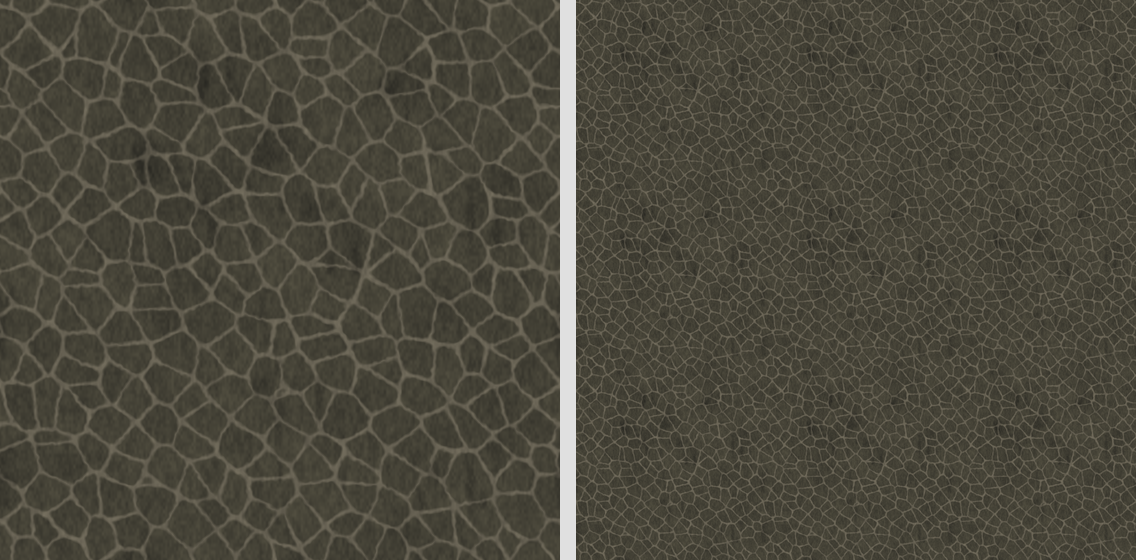
Left: one tile. Right: repeated 3 by 3.
This texture is drawn by a WebGL 1 fragment shader. Its source:

```glsl
precision highp float;
uniform vec2 u_resolution;

const float CELLS = 12.0;            // diagonal grid, 2 * CELLS * CELLS stones
const float JITTER = 0.80;
const float SIZE_SPREAD = 0.24;      // how far stone sizes differ
const float STRETCH = 1.22;          // stone length along the falling diagonal
const float CORNER_SHARPNESS = 22.0;
const float JOINT_CORE = -0.004;     // joint profile, in stone widths
const float JOINT_EDGE = 0.094;
const float JOINT_VARIATION = 0.045;
const float WOBBLE = 0.07;
const float GRAIN_STRENGTH = 2.5;
const vec3 DARK_STONE = vec3(0.247, 0.238, 0.197);
const vec3 MID_STONE = vec3(0.284, 0.273, 0.224);
const vec3 JOINT_COLOR = vec3(0.402, 0.381, 0.325);

float hash(vec2 p) {
  vec3 q = fract(vec3(p.xyx) * 0.1031);
  q += dot(q, q.yzx + 33.33);
  return fract((q.x + q.y) * q.z);
}

// Value noise with a whole number of lattice cells per canvas
float noise(vec2 uv, vec2 period, float seed) {
  vec2 p = uv * period;
  vec2 i = floor(p);
  vec2 f = fract(p);
  f = f * f * (3.0 - 2.0 * f);
  vec2 a = mod(i, period) + seed;
  vec2 b = mod(i + 1.0, period) + seed;
  return mix(mix(hash(a), hash(vec2(b.x, a.y)), f.x),
             mix(hash(vec2(a.x, b.y)), hash(b), f.x), f.y);
}

// The canvas repeats by (CELLS, CELLS) and (CELLS, -CELLS) on the diagonal grid
vec2 wrapCell(vec2 cell) {
  vec2 c = cell - CELLS * floor((cell.x + 0.5) / CELLS);
  return vec2(c.x, mod(c.y + 0.5, 2.0 * CELLS) - 0.5);
}

vec2 squash(vec2 v) {
  return vec2(v.x, v.y / STRETCH);
}

// Stone centre (xy) and size weight (z) of a grid cell
vec3 stoneSeed(vec2 cell) {
  vec2 id = floor(wrapCell(cell) + 0.5);
  vec2 offset = vec2(hash(id + 3.7), hash(id + 51.3));
  return vec3(cell + 0.5 + JITTER * (offset - 0.5),
              SIZE_SPREAD * hash(id + 97.1));
}

// x: rounded distance to the stone border, y: random value of the stone
vec2 stones(vec2 p) {
  vec2 base = floor(p);
  vec2 ownCell = base;
  vec2 own = vec2(0.0);
  float best = 1e3;
  for (int y = -2; y <= 2; y++) {
    for (int x = -2; x <= 2; x++) {
      vec2 cell = base + vec2(float(x), float(y));
      vec3 s = stoneSeed(cell);
      vec2 q = squash(s.xy - p);
      float power = dot(q, q) - s.z;
      if (power < best) {
        best = power;
        own = q;
        ownCell = cell;
      }
    }
  }
  // Smooth minimum over all borders rounds the corners
  float sum = 1e-9;
  for (int y = -2; y <= 2; y++) {
    for (int x = -2; x <= 2; x++) {
      vec3 s = stoneSeed(base + vec2(float(x), float(y)));
      vec2 q = squash(s.xy - p);
      vec2 gap = q - own;
      if (dot(gap, gap) > 1e-5) {
        float d = 0.5 * (dot(q, q) - s.z - best) / length(squash(gap));
        sum += exp(-CORNER_SHARPNESS * d);
      }
    }
  }
  return vec2(-log(sum) / CORNER_SHARPNESS, hash(floor(wrapCell(ownCell) + 0.5) + 17.9));
}

void main() {
  vec2 uv = gl_FragCoord.xy / u_resolution;

  // Slightly uneven stone outlines
  vec2 wobble = vec2(noise(uv, vec2(40.0), 11.0), noise(uv, vec2(40.0), 71.0)) - 0.5;
  vec2 chips = vec2(noise(uv, vec2(130.0), 23.0), noise(uv, vec2(130.0), 83.0)) - 0.5;
  vec2 diagonal = vec2(uv.x + uv.y, uv.x - uv.y) * CELLS;
  vec2 stone = stones(diagonal + WOBBLE * (wobble + 0.8 * chips));

  // Mottling, upright grain and dark stains
  float mottle = 0.6 * noise(uv, vec2(9.0), 5.0) + 0.4 * noise(uv, vec2(34.0, 24.0), 37.0);
  float grain = 0.5 * noise(uv, vec2(150.0, 60.0), 41.0)
              + 0.5 * noise(uv, vec2(256.0, 150.0), 7.0) - 0.5;
  float stain = smoothstep(0.62, 0.95, 0.5 * noise(uv, vec2(8.0, 7.0), 61.0)
                                     + 0.5 * noise(uv, vec2(44.0, 19.0), 29.0));
  float tone = 0.54 + 1.2 * (mottle - 0.5) + GRAIN_STRENGTH * grain
             + 0.5 * (stone.y - 0.5) - 1.7 * stain;
  vec3 color = mix(DARK_STONE, MID_STONE, tone);

  // Pale joints of changing width and brightness
  float wear = 0.6 * noise(uv, vec2(26.0), 47.0) + 0.4 * noise(uv, vec2(90.0), 59.0) - 0.5;
  float joint = 1.0 - smoothstep(JOINT_CORE, JOINT_EDGE, stone.x + JOINT_VARIATION * wear);
  vec3 mortar = JOINT_COLOR * (1.0 + 0.22 * grain - 0.16 * wear - 0.2 * stain);
  color = mix(color, mortar, joint);

  gl_FragColor = vec4(color, 1.0);
}
```
